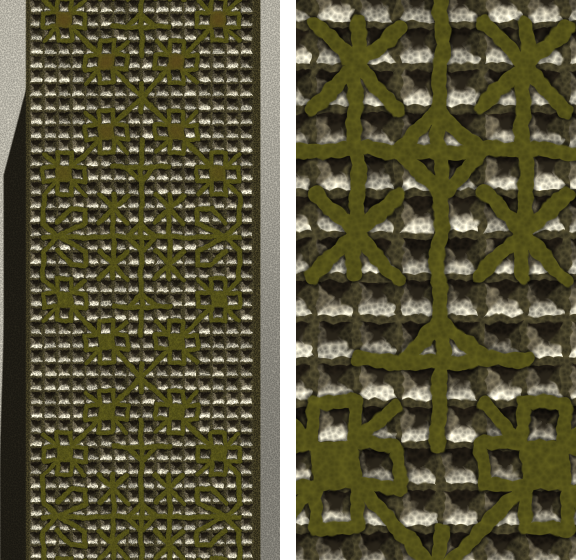
Left, the full canvas; right, a detail of the centre.
Reproduce this pattern procedurally as a Shadertoy shader.

```glsl
// A stone strip of square pits, 16 across, overlaid with an olive lattice motif.
// Pits are shaded as sunken pyramids; the motif is a set of segments and stars
// folded left-right and top-bottom, and cellular noise roughens every surface.

vec2 hash2(vec2 p) {
    vec3 q = fract(vec3(p.xyx) * vec3(0.1031, 0.1030, 0.0973));
    q += dot(q, q.yzx + 33.33);
    return fract((q.xx + q.yz) * q.zy);
}

// Distance to the nearest scattered point
float cellular(vec2 p) {
    vec2 id = floor(p), f = fract(p);
    float nearest = 2.0;
    for (int j = -1; j <= 1; j++)
        for (int i = -1; i <= 1; i++) {
            vec2 o = vec2(i, j);
            nearest = min(nearest, length(o + hash2(id + o) - f));
        }
    return nearest;
}

float segment(vec2 p, vec2 a, vec2 b) {
    vec2 v = b - a;
    return length(p - a - v * clamp(dot(p - a, v) / dot(v, v), 0.0, 1.0));
}

// Filled square with eight looped and pointed petals
float star(vec2 p) {
    p = abs(p);
    p = vec2(max(p.x, p.y), min(p.x, p.y));
    float d = segment(p, vec2(0.5), vec2(1.5, 0.5));
    d = min(d, segment(p, vec2(1.5, 0.0), vec2(1.5, 0.5)));
    d = min(d, segment(p, vec2(0.5), vec2(1.45)));
    return min(d - 0.16, p.x - 0.58);
}

// One quarter of the motif: band at y = 0, crossing at y = 10
float motif(vec2 q) {
    const vec4 bars[12] = vec4[12](
        vec4(0, 0, 0, 7), vec4(0, 9, 0, 10), vec4(0, 10, 5, 5), vec4(0, 0, 7, 0),
        vec4(2, 0, 2, 3), vec4(1, 1, 3, 3), vec4(1, 3, 3, 1), vec4(0, 1, 1, 0),
        vec4(0, 5, 2, 5), vec4(7, 3, 7, 1), vec4(7, 1, 6, 0), vec4(4, 2, 5, 2));
    float d = 9.0;
    for (int i = 0; i < 12; i++) d = min(d, segment(q, bars[i].xy, bars[i].zw));
    // Short spokes and side hooks
    d = min(d, segment(q, vec2(0, 4), vec2(1, 5)));
    d = min(d, segment(q, vec2(5, 2), vec2(6, 1)));
    d = min(d, segment(q, vec2(4, 1), vec2(4, 2)));
    d = min(d, segment(q, vec2(4, 1), vec2(6, 0)));
    d -= 0.18;
    return min(d, min(star(q - vec2(2.5, 7.5)), star(q - vec2(5.5, 4.5))));
}

// Sunken pyramid: dark upper wall, bright lower wall, dim sides
vec3 pit(vec2 p, float rough, float grain, float px) {
    vec2 rnd = hash2(floor(p) + 70.0);
    vec2 f = fract(p) - 0.5 + (rough - 0.45) * vec2(0.16, 0.12);
    vec2 c = f - (rnd - 0.5) * 0.12 - vec2(0.0, 0.06);
    float soft = 0.05 + px;
    float lit = 0.75 + 0.3 * rnd.x + 0.55 * (grain - 0.45);
    vec3 side = mix(vec3(0.41, 0.38, 0.30), vec3(0.25, 0.23, 0.15), smoothstep(-soft, soft, c.x));
    vec3 wall = c.y > 0.0 ? vec3(0.12, 0.10, 0.07)
                          : mix(vec3(0.60, 0.57, 0.49), vec3(0.90, 0.88, 0.79), smoothstep(0.1, 0.42, -c.y));
    vec3 col = mix(side, wall, smoothstep(-soft, soft, abs(c.y) + 0.08 - abs(c.x))) * lit;
    // Shadowed floor
    float floorEdge = max(abs(c.x), abs(c.y)) - 0.1 - 0.06 * rnd.y;
    col = mix(vec3(0.16, 0.14, 0.10), col, smoothstep(-soft, soft, floorEdge));
    // Ridge around the pit
    float rim = max(abs(f.x), abs(f.y)) - 0.41;
    vec3 ridge = vec3(0.27, 0.25, 0.16) * (0.75 + 0.6 * grain);
    return mix(col, ridge, smoothstep(-px, px, rim));
}

// Smooth ground beside the strip, with a slanted shadow on the left
vec3 ground(vec2 uv, float grain) {
    float shade = uv.x < 0.5 ? 0.72 : mix(0.50, 0.70, smoothstep(0.3, 2.0, uv.y));
    vec3 col = vec3(1.0, 0.98, 0.91) * shade * (0.86 + 0.3 * grain);
    float edge = max(0.013 * smoothstep(0.3, 0.9, uv.y), 0.091 + (uv.y - 1.674) * 0.261);
    float shadow = smoothstep(-0.004, 0.004, uv.x - edge) * step(uv.x, 0.5);
    return mix(col, vec3(0.12, 0.11, 0.08) * (0.8 + 0.4 * grain), shadow);
}

void mainImage(out vec4 fragColor, in vec2 fragCoord) {
    vec2 uv = fragCoord / iResolution.x;
    float px = 20.0 / iResolution.x;
    vec2 p = uv * 20.0 - vec2(10.1, 23.07);
    float rough = cellular(p * 3.5 + 90.0);
    float grain = cellular(p * 8.0 + 300.0);

    // Strip and its dark edges
    vec3 col = ground(uv, grain);
    float border = max(p.x - 8.5, -p.x - 8.25);
    vec3 trim = vec3(0.24, 0.22, 0.13) * (0.65 + 0.7 * grain);
    col = mix(trim, col, smoothstep(-px, px, border));
    col = mix(pit(p, rough, grain, px), col, smoothstep(-px, px, abs(p.x) - 8.0));

    // Motif, repeating every 20 rows with a slight hand-cut wobble
    vec2 w = p + 0.05 * sin(p.yx * 1.7 + vec2(0.0, 2.0)) + 0.03 * sin(p.yx * 4.3);
    vec2 q = vec2(abs(w.x), abs(mod(w.y + 10.0, 20.0) - 10.0));
    float d = motif(q) + (rough - 0.45) * 0.1;
    col *= mix(0.5, 1.0, smoothstep(0.0, 0.12, d));
    vec3 olive = vec3(0.33, 0.32, 0.10) * (0.82 + 0.2 * rough + 0.2 * grain);

    // Rust on the star centres, stronger towards the top
    float core = min(length(q - vec2(2.5, 7.5)), length(q - vec2(5.5, 4.5)));
    float rust = smoothstep(1.0, 0.1, core) * smoothstep(0.9, 1.9, uv.y);
    olive = mix(olive, vec3(0.36, 0.26, 0.11), 0.6 * rust);
    col = mix(olive, col, smoothstep(-px, px, d));

    fragColor = vec4(clamp(col, 0.0, 1.0), 1.0);
}
```
